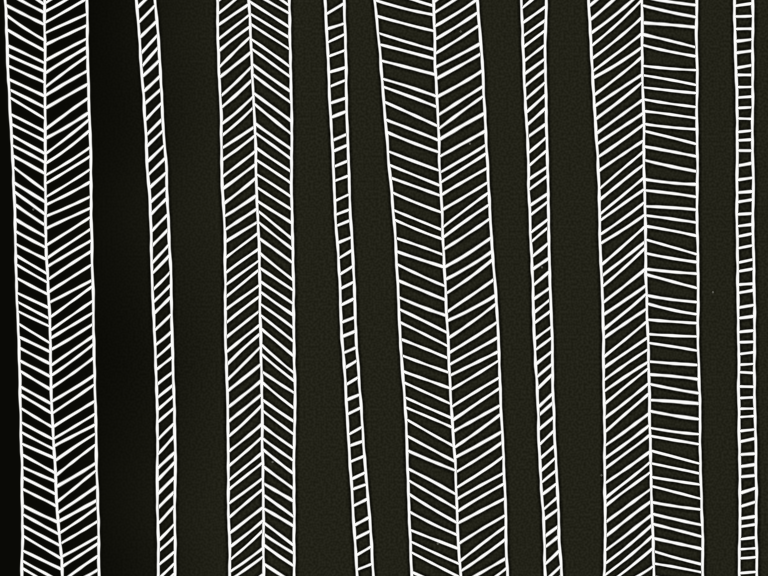
Give the GLSL for this pattern, as a Shadertoy shader.

```glsl
// Hand-inked upright bands on dark paper: four wide ribbed bands with a centre
// spine, alternating with four narrow ladders. Each stroke is a bowed, wobbling
// distance field; ribs repeat by pitch, with hashed offset, tilt and reach.

#define INK       vec3(0.985, 0.985, 0.98)
#define PAPER     vec3(0.135, 0.135, 0.095)
#define SHADE     vec3(0.038, 0.038, 0.022)
#define STROKE    0.0026   // half width of a stroke, in canvas heights
#define SOFTNESS  0.0017   // edge blur of the ink
#define WOBBLE    0.0032   // sideways drift of the upright strokes
#define JITTER    0.42     // rib offset, as a share of the pitch
#define TILT      0.22     // change of slope from rib to rib
#define GRAIN     0.045    // paper grain strength

const int BANDS = 4;

// Wide bands: left edge, spine and right edge at three heights
const vec3 WIDE_TOP[4] = vec3[4](vec3(0.009, 0.078, 0.151), vec3(0.377, 0.432, 0.502),
                                 vec3(0.651, 0.753, 0.828), vec3(1.021, 1.113, 1.210));
const vec3 WIDE_MID[4] = vec3[4](vec3(0.030, 0.083, 0.161), vec3(0.391, 0.451, 0.509),
                                 vec3(0.691, 0.773, 0.859), vec3(1.045, 1.123, 1.212));
const vec3 WIDE_LOW[4] = vec3[4](vec3(0.038, 0.108, 0.172), vec3(0.399, 0.458, 0.512),
                                 vec3(0.715, 0.800, 0.882), vec3(1.049, 1.134, 1.220));
// Slope of left and right ribs, then their pitches
const vec4 WIDE_RIBS[4] = vec4[4](vec4(-0.60, 0.60, 0.0205, 0.0210), vec4(0.75, -0.70, 0.0235, 0.0230),
                                  vec4(-0.42, 0.62, 0.0255, 0.0240), vec4(0.75, -0.20, 0.0225, 0.0225));

// Narrow ladders: left and right edge at three heights, rung slope and pitch
const vec2 THIN_TOP[4] = vec2[4](vec2(0.236, 0.269), vec2(0.564, 0.597), vec2(0.906, 0.948), vec2(1.276, 1.307));
const vec2 THIN_MID[4] = vec2[4](vec2(0.266, 0.297), vec2(0.590, 0.615), vec2(0.925, 0.955), vec2(1.281, 1.309));
const vec2 THIN_LOW[4] = vec2[4](vec2(0.274, 0.304), vec2(0.620, 0.648), vec2(0.946, 0.976), vec2(1.285, 1.314));
const vec2 THIN_RIBS[4] = vec2[4](vec2(0.95, 0.024), vec2(0.45, 0.027), vec2(0.80, 0.023), vec2(0.10, 0.020));

float hash(vec2 p) {
    return fract(sin(dot(p, vec2(127.1, 311.7))) * 43758.5);
}

float gradientDot(vec2 cell, vec2 offset) {
    float angle = 6.2832 * hash(cell);
    return dot(vec2(cos(angle), sin(angle)), offset);
}

float noise(vec2 p) {
    vec2 i = floor(p), f = p - i;
    vec2 w = f * f * f * (f * (f * 6.0 - 15.0) + 10.0);
    vec2 e = vec2(1.0, 0.0);
    return mix(mix(gradientDot(i, f), gradientDot(i + e.xy, f - e.xy), w.x),
               mix(gradientDot(i + e.yx, f - e.yx), gradientDot(i + e.xx, f - e.xx), w.x), w.y);
}

// Parabola through the three heights, plus hand wobble
float uprightX(float low, float mid, float top, float y, float seed) {
    float bow = 4.0 * y * (1.0 - y) * (mid - 0.5 * (low + top));
    float drift = noise(vec2(y * 6.0, seed)) + 0.4 * noise(vec2(y * 23.0, seed + 3.7));
    return mix(low, top, y) + bow + WOBBLE * drift;
}

// Distance to the nearest rib between two uprights
float ribDistance(vec2 p, float left, float right, float slope, float pitch, float seed) {
    float u = p.x - 0.5 * (left + right);
    float halfSpan = 0.5 * (right - left);
    slope += 0.25 * noise(vec2(p.y * 4.0, seed + 0.37));
    float along = p.y - slope * u + 0.012 * noise(vec2(p.y * 6.0, seed + 0.61));
    float nearest = 1.0;
    for (int i = -1; i <= 1; i++) {
        vec2 rib = vec2(floor(along / pitch) + float(i), seed);
        float shift = (hash(rib) - 0.5) * JITTER * pitch;
        float tilt = (hash(rib + 17.0) - 0.5) * TILT;
        float bend = (hash(rib + 31.0) - 0.3) * 1.2 * u * u;
        float reach = halfSpan - 0.004 * step(0.8, hash(rib + 47.0));
        float d = abs(along - (rib.x + 0.5) * pitch - shift - tilt * u - bend);
        nearest = min(nearest, max(d * inversesqrt(1.0 + slope * slope), abs(u) - reach));
    }
    return nearest;
}

float drawingDistance(vec2 p) {
    float d = 1.0;
    for (int i = 0; i < BANDS; i++) {
        float seed = 11.3 * float(i) + 2.5;
        // Wide band
        vec3 x;
        for (int k = 0; k < 3; k++) {
            x[k] = uprightX(WIDE_LOW[i][k], WIDE_MID[i][k], WIDE_TOP[i][k], p.y, seed + 2.3 * float(k));
            d = min(d, abs(p.x - x[k]));
        }
        vec4 ribs = WIDE_RIBS[i];
        d = min(d, ribDistance(p, x[0], x[1], ribs.x, ribs.z, seed));
        d = min(d, ribDistance(p, x[1], x[2], ribs.y, ribs.w, seed + 5.0));
        // Narrow ladder
        float a = uprightX(THIN_LOW[i].x, THIN_MID[i].x, THIN_TOP[i].x, p.y, seed + 60.2);
        float b = uprightX(THIN_LOW[i].y, THIN_MID[i].y, THIN_TOP[i].y, p.y, seed + 63.4);
        d = min(d, min(abs(p.x - a), abs(p.x - b)));
        d = min(d, ribDistance(p, a, b, THIN_RIBS[i].x, THIN_RIBS[i].y, seed + 70.0));
    }
    return d;
}

void mainImage(out vec4 fragColor, in vec2 fragCoord) {
    vec2 p = fragCoord / iResolution.y;
    float d = drawingDistance(p);

    // Paper: dark at the left and close to the ink, with fine grain
    vec3 color = mix(SHADE, PAPER, smoothstep(0.08, 0.46, p.x + 0.06 * noise(p * 4.0)));
    color = mix(SHADE, color, smoothstep(0.002, 0.010, d));
    color += GRAIN * noise(p * 230.0) * smoothstep(0.0, 0.5, p.x);

    // Sparse dust
    vec2 cell = floor(p * 7.0);
    vec2 speck = (cell + 0.2 + 0.6 * vec2(hash(cell), hash(cell + 9.0))) / 7.0;
    float dust = step(0.8, hash(cell + 23.0)) * smoothstep(0.003, 0.001, length(p - speck));
    color = mix(color, vec3(0.42, 0.42, 0.39), dust * 0.7);

    // Ink with slightly uneven pressure
    float width = STROKE * (1.0 + 0.35 * noise(p * 45.0));
    float soft = max(SOFTNESS, 0.6 / iResolution.y);
    color = mix(color, INK, smoothstep(width + soft, width - soft, d));
    fragColor = vec4(clamp(color, 0.0, 1.0), 1.0);
}
```
